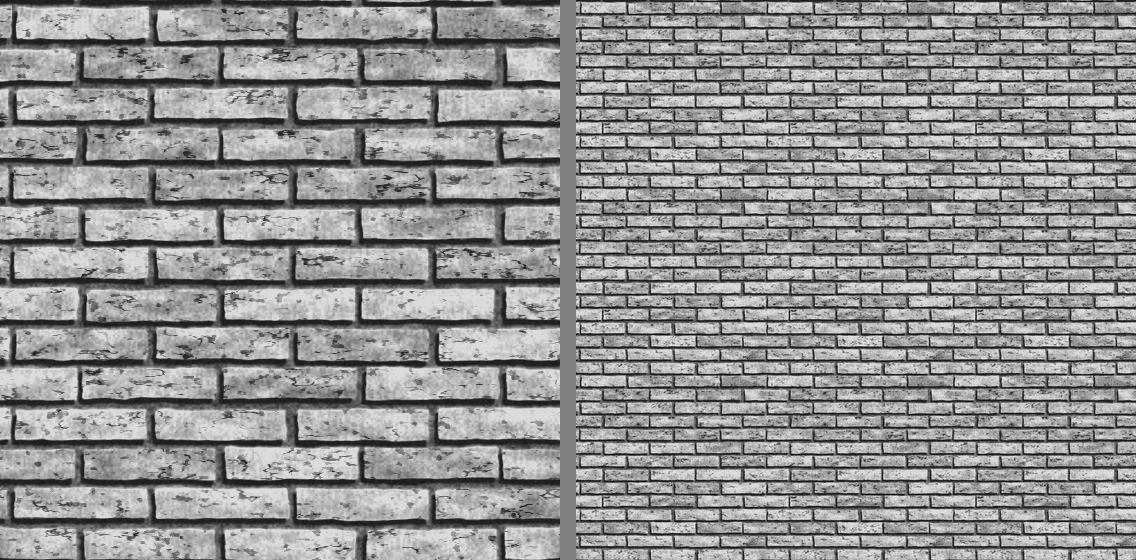
Left, the tile; right, the same tile 3 across and 3 down.
This texture is drawn by a WebGL 1 fragment shader. Its source:

```glsl
precision highp float;
// Seamless grey brick wall: 4 by 14 bricks in running bond, lit from the upper right.
// Each brick is a jittered rounded box with a wobbly edge and a shadow cast left and down;
// wrapping value noise adds mottling, grain, pits and cracks.

uniform vec2 u_resolution;

const vec2 GRID = vec2(4.0, 14.0);         // bricks across, rows down
const vec2 CELL = vec2(3.5, 1.0);          // cell size in row heights
const vec2 HALF_BRICK = vec2(1.645, 0.385);
const vec2 SHADOW_SHIFT = vec2(-0.085, -0.125);
const float SHADOW_TONE = 0.13;
const float MORTAR_TONE = 0.36;
const float BRICK_TONE = 0.725;

float hash(vec2 p) {
  return fract(sin(dot(p, vec2(127.1, 311.7))) * 43758.5);
}

// Whole-number index wrapped into the range 0 .. period - 1
vec2 wrap(vec2 i, vec2 period) {
  return floor(mod(i + 0.5, period));
}

// Value noise with a whole number of cells across the canvas
float noise(vec2 uv, vec2 period) {
  vec2 p = uv * period;
  vec2 i = floor(p);
  vec2 f = fract(p);
  f = f * f * (3.0 - 2.0 * f);
  vec2 lo = wrap(i, period);
  vec2 hi = wrap(i + 1.0, period);
  float bottom = mix(hash(lo), hash(vec2(hi.x, lo.y)), f.x);
  float top = mix(hash(vec2(lo.x, hi.y)), hash(hi), f.x);
  return mix(bottom, top, f.y);
}

float fbm(vec2 uv, vec2 period) {
  float sum = 0.0;
  float amp = 0.533;
  for (int i = 0; i < 4; i++) {
    sum += amp * noise(uv, period);
    period *= 2.0;
    amp *= 0.5;
  }
  return sum;
}

float roundedBox(vec2 p, vec2 halfSize, float radius) {
  vec2 q = abs(p) - halfSize + radius;
  return length(max(q, 0.0)) + min(max(q.x, q.y), 0.0) - radius;
}

// Returns brick distance, shadow distance, height within the brick, random value
vec4 layBrick(vec2 uv, vec2 neighbour, vec2 wobble) {
  vec2 g = vec2(uv.x, 1.0 - uv.y) * GRID;
  float row = floor(g.y - 0.1) + neighbour.y;
  float shift = 0.088 + 0.485 * mod(row, 2.0);
  float col = floor(g.x - shift) + neighbour.x;
  vec2 id = wrap(vec2(col, row), GRID);
  vec2 jitter = vec2(hash(id + 3.7), hash(id + 9.2)) - 0.5;
  vec2 center = vec2(col + shift, row + 0.1) + 0.5;
  vec2 p = (g - center) * vec2(CELL.x, -CELL.y) + wobble - jitter * vec2(0.11, 0.06);
  p.y += p.x * 0.014 * (hash(id + 5.1) - 0.5);
  vec2 size = HALF_BRICK + jitter.yx * vec2(0.05, 0.025);
  return vec4(roundedBox(p, size, 0.05),
              roundedBox(p - SHADOW_SHIFT, size, 0.07),
              p.y / size.y, hash(id + 1.3));
}

// Thin broken crevices, clustered in patches
float cracks(vec2 uv) {
  float line = 1.0 - smoothstep(0.015, 0.06, abs(fbm(uv, vec2(22.0, 66.0)) - 0.5));
  float patches = smoothstep(0.5, 0.75, noise(uv, vec2(19.0, 41.0)));
  return line * patches * smoothstep(0.3, 0.6, noise(uv, vec2(90.0, 130.0)));
}

float brickSurface(vec2 uv, vec4 brick, float grain) {
  float mottle = fbm(uv, vec2(21.0, 47.0)) - 0.5;
  float weave = noise(uv, vec2(230.0, 60.0)) - 0.5;
  float pits = smoothstep(0.64, 0.76, fbm(uv, vec2(60.0, 110.0)));
  float tone = BRICK_TONE + 0.15 * (brick.w - 0.5);
  tone += mottle * mix(0.6, 0.35, brick.w) + 0.1 * weave + 0.17 * grain;
  tone += 0.03 * brick.z;
  tone -= 0.42 * cracks(uv) + 0.3 * pits;
  // Worn pale rim, strongest along the top
  float rim = 1.0 - smoothstep(0.01, 0.07, -brick.x);
  tone += rim * (0.04 + 0.06 * smoothstep(0.5, 0.9, brick.z));
  return clamp(tone, 0.16, 0.86);
}

void main() {
  vec2 uv = gl_FragCoord.xy / u_resolution;
  float pixel = GRID.y / u_resolution.y;
  vec2 wobble = 0.1 * (vec2(fbm(uv, vec2(31.0, 43.0)), fbm(uv, vec2(27.0, 59.0))) - 0.5);
  float grain = noise(uv, vec2(250.0)) - 0.5;

  // Own brick, plus the right and upper ones whose shadows reach here
  vec4 brick = layBrick(uv, vec2(0.0), wobble);
  float shadowDist = brick.y;
  shadowDist = min(shadowDist, layBrick(uv, vec2(1.0, 0.0), wobble).y);
  shadowDist = min(shadowDist, layBrick(uv, vec2(0.0, -1.0), wobble).y);
  shadowDist = min(shadowDist, layBrick(uv, vec2(1.0, -1.0), wobble).y);

  // Rough mortar, paler where it meets a brick
  float mortar = MORTAR_TONE + 0.35 * (fbm(uv, vec2(70.0, 90.0)) - 0.5) + 0.18 * grain;
  mortar += 0.16 * (1.0 - smoothstep(0.0, 0.07, brick.x));
  float shadow = 1.0 - smoothstep(-0.03, 0.06, shadowDist);
  float tone = mix(mortar, SHADOW_TONE + 0.05 * grain, shadow);

  float cover = 1.0 - smoothstep(-1.0, 1.0, brick.x / max(pixel, 0.018));
  tone = mix(tone, brickSurface(uv, brick, grain), cover);
  gl_FragColor = vec4(vec3(tone), 1.0);
}
```
